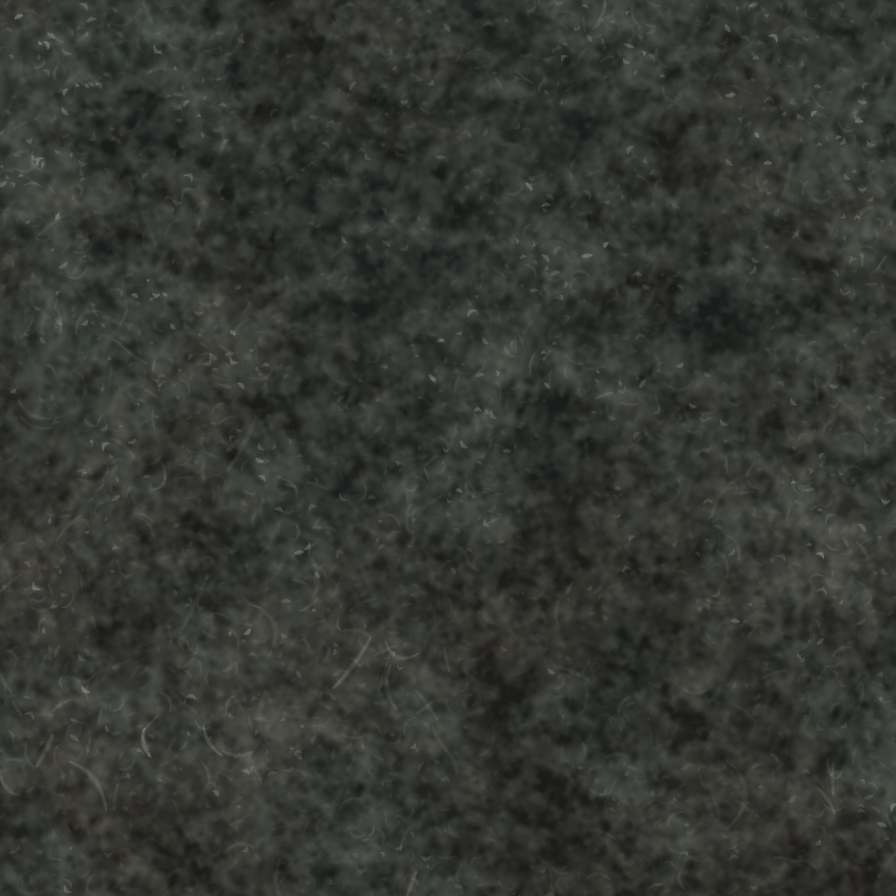
Reproduce this texture procedurally as a WebGL 1 fragment shader.

```glsl
precision highp float;
uniform vec2 u_resolution;

float hash(vec2 p) {
  vec3 q = fract(vec3(p.xyx) * 0.1031);
  q += dot(q, q.yzx + 33.33);
  return fract((q.x + q.y) * q.z);
}

float valueNoise(vec2 p) {
  vec2 cell = floor(p);
  vec2 f = fract(p);
  f = f * f * (3.0 - 2.0 * f);
  float low = mix(hash(cell), hash(cell + vec2(1.0, 0.0)), f.x);
  float high = mix(hash(cell + vec2(0.0, 1.0)), hash(cell + vec2(1.0)), f.x);
  return mix(low, high, f.y);
}

// Noise centred on zero, with the grid turned off the axes
float turnedNoise(vec2 p, float frequency, float angle) {
  float c = cos(angle);
  float s = sin(angle);
  return valueNoise(mat2(c, s, -s, c) * p * frequency + frequency + 40.0) - 0.5;
}

// Soft bent strokes, one candidate per cell; sizes are in cell units
float strokes(vec2 p, float cells, float halfLength, float width,
              float density, float spread, float seed) {
  vec2 g = p * cells;
  vec2 home = floor(g);
  float light = 0.0;
  for (int y = -1; y <= 1; y++) {
    for (int x = -1; x <= 1; x++) {
      vec2 cell = home + vec2(float(x), float(y));
      vec2 key = cell + seed * 17.0 + 50.0;
      vec2 centre = cell + vec2(hash(key), hash(key + 113.0));
      float angle = (hash(key + 227.0) - 0.5) * spread;
      float bend = (hash(key + 331.0) - 0.5) * 1.3;
      float reach = halfLength * mix(0.45, 1.0, hash(key + 443.0));
      float c = cos(angle);
      float s = sin(angle);
      vec2 d = mat2(c, -s, s, c) * (g - centre);
      d.y += bend * d.x * d.x / max(halfLength, 0.2);
      float along = clamp(d.x, -reach, reach);
      float taper = mix(1.0, 0.55, abs(along) / reach);
      float dist = length(d - vec2(along, 0.0));
      float body = 1.0 - smoothstep(0.1 * width, width * taper, dist);
      float power = hash(key + 557.0);
      float present = step(hash(key + 661.0), density);
      light = max(light, body * present * mix(0.25, 1.0, power * power));
    }
  }
  return light;
}

void main() {
  vec2 p = gl_FragCoord.xy / u_resolution;
  vec2 warp = vec2(turnedNoise(p, 9.0, 0.3), turnedNoise(p, 9.0, 1.9));
  vec2 q = p + 0.02 * warp;

  // Dim matted ground, from broad patches to fine grain
  float patches = turnedNoise(q, 5.0, 0.5);
  float clumps = turnedNoise(q, 15.0, 1.1);
  float tone = 0.208 + 0.055 * patches + 0.075 * clumps;
  tone += 0.075 * turnedNoise(q * vec2(0.8, 1.2), 36.0, 0.2);
  tone += 0.105 * turnedNoise(q, 74.0, 0.8);
  tone += 0.075 * turnedNoise(p, 145.0, 0.4);

  // Faint tangled fibres fill the ground, longer blades lie nearer the base
  float near = smoothstep(0.95, 0.1, p.y + 0.25 * p.x);
  float clumpLight = clamp(0.75 + 1.1 * clumps + 0.7 * patches, 0.25, 1.4);
  float fibres = strokes(q, 48.0, 0.42, 0.17, 0.6, 6.28, 1.0);
  fibres += strokes(q, 36.0, 0.45, 0.13, 0.5, 6.28, 2.0);
  float blades = strokes(q, 26.0, 0.5, 0.11, 0.35, 5.0, 3.0);
  blades += strokes(q, 15.0, 0.55, 0.075, 0.22, 4.0, 4.0);
  tone += clumpLight * (0.06 * fibres + mix(0.035, 0.115, near) * blades);

  // Dark gaps between stems
  tone -= 0.045 * strokes(q, 30.0, 0.35, 0.3, 0.4, 6.28, 5.0);

  // Small pale flecks, mostly level, denser toward the upper right
  float glint = strokes(p, 54.0, 0.24, 0.24, 0.22, 2.2, 6.0);
  glint += 0.7 * strokes(p, 76.0, 0.2, 0.27, 0.18, 3.0, 7.0);
  tone += glint * clumpLight * mix(0.19, 0.13, near);

  // Grey-green tint drifting between warm and cool
  float warmth = 0.45 * (near - 0.5) + turnedNoise(p, 7.0, 2.2)
               + 0.8 * turnedNoise(p, 42.0, 1.5);
  tone = clamp(tone, 0.11, 0.58);
  vec3 greyGreen = vec3(0.97, 1.01, 0.925);
  vec3 warmShift = vec3(0.014, -0.002, -0.006);
  gl_FragColor = vec4(tone * greyGreen + warmth * warmShift, 1.0);
}
```
